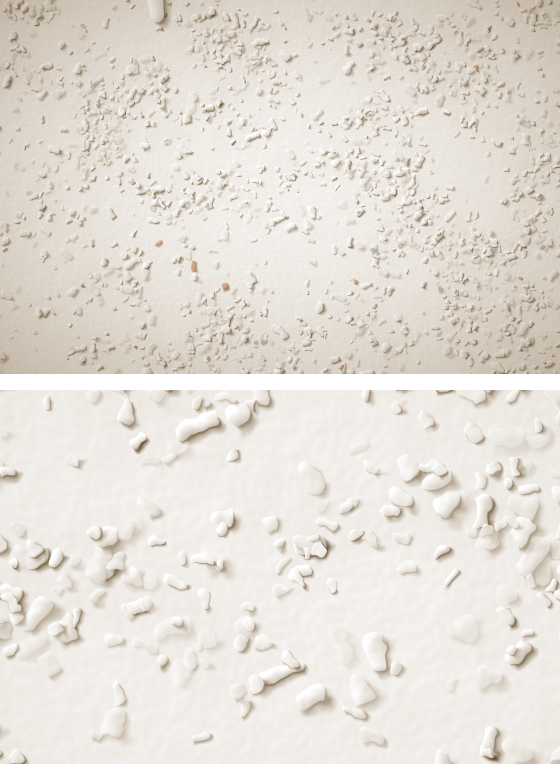
Top, the full canvas; bottom, a detail of the centre.
Reproduce this texture procedurally as a Shadertoy shader.

```glsl
const int LAYERS = 5;                          // the last two layers hold fine crumbs
const int CHIP_LAYERS = 3;
const float CHIP_CELL = 0.047;
const float CRUMB_CELL = 0.027;
const vec2 LIGHT = vec2(-0.74, 0.67);
const float SHADOW_DEPTH = 0.17;
const float SHADOW_REACH = 1.0;
const float CREVICE_DEPTH = 0.13;
const float CREVICE_REACH = 0.4;
const float CHIP_SHADING = 0.085;
const float CHIP_LIFT = 1.012;
const float WALL_TONE = 0.956;
const float VIGNETTE = 0.098;
const float DUST = 0.020;
const float PLASTER_RELIEF = 0.030;
const vec3 WARMTH = vec3(1.0, 1.23, 1.57);     // darker tones turn browner
const vec3 RUST = vec3(0.88, 0.70, 0.58);
const vec3 SLATE = vec3(0.80, 0.81, 0.82);
const float STAIN_SHARE = 0.008;
const vec2 PEG_CENTRE = vec2(0.416, 0.995);
const vec2 PEG_SIZE = vec2(0.055, 0.021);

vec2 hash2(vec2 p) {
    vec3 q = fract(p.xyx * vec3(0.1031, 0.1030, 0.0973));
    q += dot(q, q.yzx + 33.33);
    return fract((q.xx + q.yz) * q.zy);
}

float gradientDot(vec2 cell, vec2 offset) {
    float angle = 6.2832 * hash2(cell + 71.0).x;
    return dot(vec2(cos(angle), sin(angle)), offset);
}

float gradientNoise(vec2 p) {
    vec2 i = floor(p), f = p - i;
    vec2 u = f * f * f * (f * (f * 6.0 - 15.0) + 10.0);
    vec2 e = vec2(1.0, 0.0);
    return mix(mix(gradientDot(i, f), gradientDot(i + e, f - e), u.x),
               mix(gradientDot(i + e.yx, f - e.yx), gradientDot(i + 1.0, f - 1.0), u.x), u.y);
}

float plasterHeight(vec2 p) {
    return gradientNoise(p * 24.0) + 0.7 * gradientNoise(p * 58.0)
         + 0.6 * gradientNoise(p * 125.0);
}

// Chance of a chip: loose drifts with thinly strewn wall between them
float chipDensity(vec2 p) {
    float drift = gradientNoise(p * 3.9 + 11.3) + 0.9 * gradientNoise(p * 9.5);
    return 0.07 + 0.75 * smoothstep(-0.35, 0.75, drift + 0.1 * (p.x - 0.75));
}

// Rounded, tapered bar
float chipDistance(vec2 q, vec2 size, float taper) {
    q.y *= 1.0 + taper * q.x / size.x;
    float radius = 0.95 * size.y;
    vec2 d = abs(q) - size + radius;
    return length(max(d, 0.0)) + min(max(d.x, d.y), 0.0) - radius;
}

// Casts the chip's shadow, then lays its lit body on top; returns coverage
float drawChip(inout float tone, float wall, vec2 offset, float angle,
               vec2 size, float taper, float relief) {
    float c = cos(angle), s = sin(angle);
    mat2 turn = mat2(c, -s, s, c);
    vec2 q = turn * offset;
    vec2 away = turn * LIGHT * size.y;
    float shadow = chipDistance(q + away * SHADOW_REACH, size, taper) / size.y;
    float crevice = chipDistance(q + away * CREVICE_REACH, size, taper) / size.y;
    tone *= 1.0 - SHADOW_DEPTH * relief * (1.0 - smoothstep(-0.6, 0.5, shadow));
    tone *= 1.0 - CREVICE_DEPTH * relief * relief * (1.0 - smoothstep(-0.25, 0.2, crevice));

    vec2 slope = q / size;
    slope.x *= abs(slope.x * slope.x * slope.x);    // flat along the bar, steep at its ends
    float lit = clamp(dot(slope * turn, LIGHT), -1.2, 1.0);
    lit *= lit < 0.0 ? 1.5 : 0.8;
    float body = wall * (CHIP_LIFT + relief * CHIP_SHADING * lit);
    float soft = 0.8 / iResolution.y;
    float cover = 1.0 - smoothstep(-soft, soft, chipDistance(q, size, taper));
    tone = mix(tone, body, cover * mix(0.5, 0.95, min(relief, 1.0)));
    return cover;
}

void mainImage(out vec4 fragColor, in vec2 fragCoord) {
    vec2 p = fragCoord / iResolution.y;
    vec2 centred = 2.0 * fragCoord / iResolution.xy - 1.0;

    // Plaster wall, embossed by the light and dusty under the drifts
    float emboss = plasterHeight(p) - plasterHeight(p + LIGHT * 0.004);
    float wall = WALL_TONE - VIGNETTE * dot(centred, centred);
    float chipTone = wall * (1.0 + 1.6 * PLASTER_RELIEF * emboss);
    wall -= DUST * chipDensity(p);
    float tone = wall * (1.0 + PLASTER_RELIEF * emboss);
    vec3 stain = vec3(1.0);

    // Ragged outlines come from bending the plane
    vec2 ragged = p + 0.006 * vec2(gradientNoise(p * 62.0), gradientNoise(p * 62.0 + 31.0))
                    + 0.002 * gradientNoise(p * 150.0);

    for (int layer = 0; layer < LAYERS; layer++) {
        float cell = layer < CHIP_LAYERS ? CHIP_CELL : CRUMB_CELL;
        vec2 grid = ragged / cell + 0.37 * float(layer);
        for (int k = 0; k < 9; k++) {
            vec2 id = floor(grid) + vec2(k % 3, k / 3) - 1.0;
            vec2 seed = id + 57.0 * float(layer) + 200.0;
            vec2 jitter = hash2(seed), pick = hash2(seed + 311.0);
            vec2 shape = hash2(seed + 523.0), finish = hash2(seed + 757.0);
            vec2 centre = id + 0.5 + 0.8 * (jitter - 0.5);
            if (pick.x > chipDensity((centre - 0.37 * float(layer)) * cell)) continue;
            vec2 size = cell * mix(vec2(0.18, 0.12), vec2(0.43, 0.20), shape * vec2(shape.x, 1.0));
            float cover = drawChip(tone, chipTone, (grid - centre) * cell, 6.2832 * pick.y,
                                   size, 0.8 * (jitter.x - 0.5), mix(0.3, 1.45, finish.x));
            vec3 tint = finish.x > 0.5 ? RUST : SLATE;
            stain = mix(stain, finish.y < STAIN_SHARE ? tint : vec3(1.0), cover);
        }
    }

    // Smooth peg at the upper rim
    drawChip(tone, wall * 1.02, p - PEG_CENTRE, -1.45, PEG_SIZE, 0.25, 1.2);

    fragColor = vec4(pow(vec3(clamp(tone, 0.0, 1.0)), WARMTH) * stain, 1.0);
}
```
